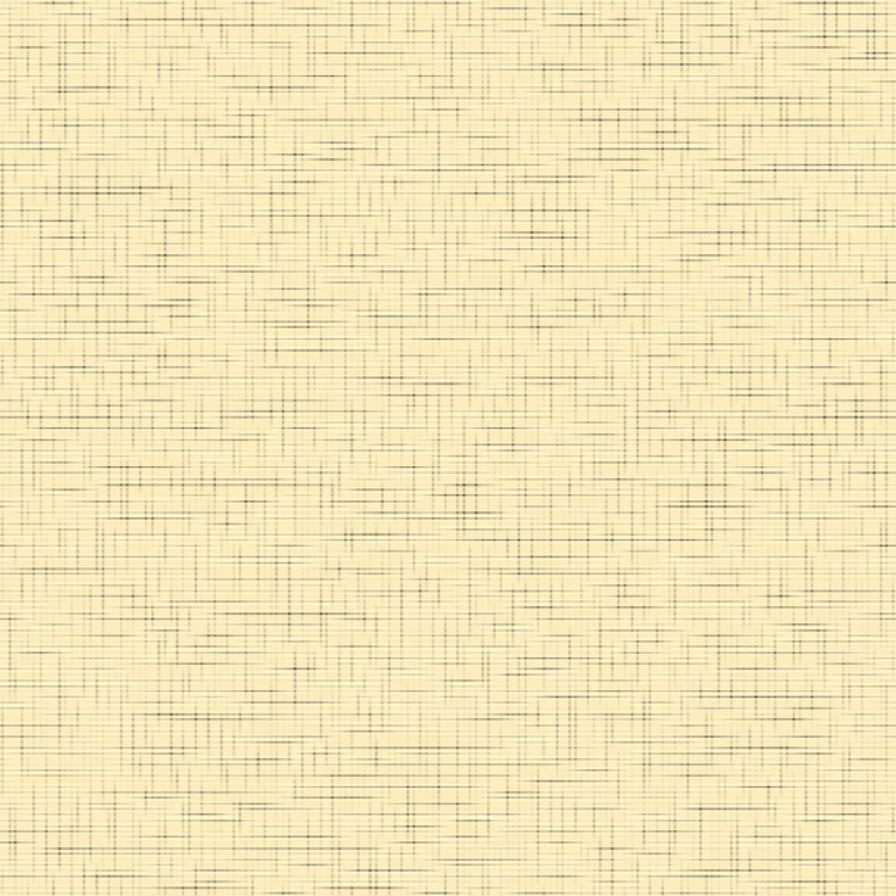
Write a Shadertoy shader that draws this texture.

```glsl
// Cream linen weave: fine dashed threads running across and down, beaded where they cross.

const vec3 CREAM = vec3(0.991, 0.931, 0.741);
const vec3 HIGHLIGHT = vec3(1.0, 0.965, 0.8);
const float WEFT_THREADS = 160.0;
const float WARP_THREADS = 144.0;

float hash(vec2 p, float seed) {
    return fract(sin(dot(p, vec2(12.9898, 78.233)) + seed * 37.719) * 43758.5453);
}

// Tone along one thread, shifted so that separate dashes do not line up.
float threadTone(float along, float id, float dashes, float seed) {
    float p = along * dashes + dashes * hash(vec2(id, 3.0), seed + 5.0);
    float i = floor(p);
    float start = hash(vec2(mod(i, dashes), id), seed);
    float end = hash(vec2(mod(i + 1.0, dashes), id), seed);
    return mix(start, end, smoothstep(0.0, 1.0, p - i));
}

// Threads alternate in pairs, one dark where the other is pale, to keep the cloth even.
float pairedTone(float along, float id, float dashes, float seed) {
    float tone = threadTone(along, floor(id * 0.5), dashes, seed);
    return mix(tone, 1.0 - tone, mod(id, 2.0));
}

// Separate straight threads: x is the tone along, y the soft profile across.
vec2 threads(float along, float across, float count, float dashes, float seed) {
    float p = across * count;
    float id = mod(floor(p), count);
    float centre = 0.5 + 0.2 * (hash(vec2(id, 7.0), seed + 9.0) - 0.5);
    float halfWidth = mix(0.34, 0.42, hash(vec2(id, 8.0), seed + 11.0));
    float profile = 1.0 - smoothstep(0.06, halfWidth, abs(fract(p) - centre));
    return vec2(pairedTone(along, id, dashes, seed), profile);
}

// Keeps the upper tones, as dark dashes with faint ends.
float dashInk(float tone, float threshold) {
    float ink = max(tone - threshold, 0.0) / (1.0 - threshold);
    return ink * ink;
}

void mainImage(out vec4 fragColor, in vec2 fragCoord) {
    vec2 uv = fragCoord / iResolution.xy;

    // Long threads across, shorter threads down
    vec2 weft = threads(uv.x, uv.y, WEFT_THREADS, 18.0, 1.0);
    vec2 warp = threads(uv.y, uv.x, WARP_THREADS, 28.0, 2.0);
    float weftInk = dashInk(weft.x, 0.28) * weft.y;
    float warpInk = dashInk(warp.x, 0.22) * warp.y;

    // Crossing threads break the dashes into darker and lighter beads
    float weftBead = mix(0.82, 1.2, warp.y * warp.x);
    float warpBead = mix(0.6, 1.2, weft.y);
    float shade = 0.33 * weftInk * weftBead + 0.19 * warpInk * warpBead;

    // Pale gaps beside the dark dashes
    float sheen = smoothstep(0.35, 0.6, weft.x) * smoothstep(0.4, 0.9, 1.0 - weft.y);
    vec3 cloth = mix(CREAM, HIGHLIGHT, sheen);
    fragColor = vec4(cloth * (1.0 - min(shade, 0.65)), 1.0);
}
```
